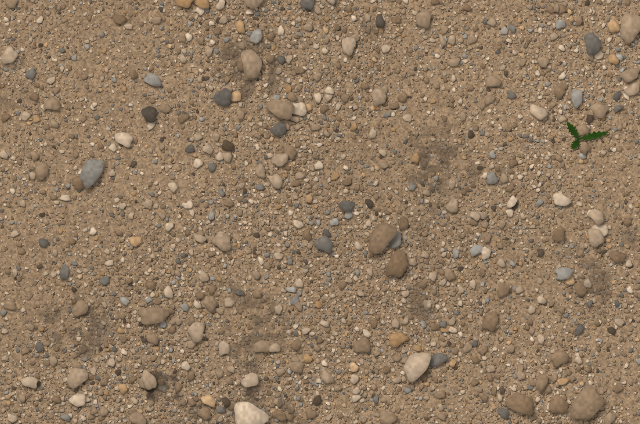
Write a Shadertoy shader that draws this texture.

```glsl
const vec3 SAND = vec3(0.560, 0.467, 0.367);
const vec3 BROWN = vec3(0.490, 0.400, 0.308);
const vec3 PALE = vec3(0.780, 0.695, 0.595);
const vec3 SLATE = vec3(0.440, 0.430, 0.410);
const vec3 OCHRE = vec3(0.710, 0.550, 0.370);
const vec3 DARK = vec3(0.270, 0.230, 0.190);
const vec3 LEAF = vec3(0.160, 0.270, 0.090);
const vec2 LIGHT = vec2(-0.50, 0.87);
const vec2 SPROUT = vec2(1.365, 0.672);
const vec2 CLOD = vec2(0.380, 0.090);
const float SHADOW = 0.42;
const float EXPOSURE = 1.09;

vec4 hash4(vec2 p) {
    vec4 q = fract(p.xyxy * vec4(0.1031, 0.1030, 0.0973, 0.1099));
    q += dot(q, q.wzxy + 33.33);
    return fract((q.xxyz + q.yzzw) * q.zywx);
}

float noise(vec2 p) {
    vec2 i = floor(p), f = fract(p);
    f = f * f * (3.0 - 2.0 * f);
    float bottom = mix(hash4(i).x, hash4(i + vec2(1.0, 0.0)).x, f.x);
    float top = mix(hash4(i + vec2(0.0, 1.0)).x, hash4(i + vec2(1.0, 1.0)).x, f.x);
    return mix(bottom, top, f.y);
}

float fbm(vec2 p) {
    float sum = 0.0, amp = 0.5;
    for (int i = 0; i < 4; i++) {
        sum += amp * noise(p);
        p = mat2(1.6, 1.2, -1.2, 1.6) * p + 7.3;
        amp *= 0.5;
    }
    return sum / 0.9375;
}

// Rounded, slightly lumpy outline: 0 at the centre, 1 on the rim
float stoneShape(vec2 q, vec4 h) {
    float a = h.x * 6.283;
    q = mat2(cos(a), -sin(a), sin(a), cos(a)) * q;
    q *= vec2(0.88, 1.0 + 0.5 * h.y);
    float n = 2.0 + 1.1 * h.z;
    float r = pow(pow(abs(q.x), n) + pow(abs(q.y), n), 1.0 / n);
    float turn = atan(q.y, q.x + 1e-5);
    return r * (1.0 + 0.09 * sin(3.0 * turn + h.w * 20.0) + 0.05 * sin(5.0 * turn + h.z * 30.0));
}

vec3 stoneColor(vec4 h) {
    vec3 c = mix(BROWN, PALE, pow(h.x, 1.6));
    c = mix(c, SLATE * (0.8 + 0.5 * h.x), 0.8 * step(0.87, h.y));
    c = mix(c, OCHRE, 0.6 * step(h.y, 0.07));
    return mix(c, DARK, 0.8 * step(0.975, h.z));
}

// One generation of stones, lying on top of the ground so far
void scatter(inout vec3 ground, vec2 p, float size, float chance, float seed) {
    vec2 cell = floor(p / size);
    float px = 0.7 / iResolution.y;
    for (int j = -1; j <= 1; j++)
    for (int i = -1; i <= 1; i++) {
        vec2 id = cell + vec2(i, j) + 50.0;
        vec4 place = hash4(id + seed);
        if (place.x > chance * 1.25) continue;
        vec2 centre = (id - 50.0 + 0.2 + 0.6 * place.yz) * size;
        float radius = size * (0.21 + 0.25 * place.w * place.w);
        vec2 q = (p - centre) / radius;
        if (dot(q, q) > 4.0) continue;
        float gravel = smoothstep(0.3, 0.7, fbm(centre * 3.2 + 4.0));
        if (place.x > chance * mix(0.55, 1.25, gravel)) continue;

        vec4 form = hash4(id + seed + 211.7);
        vec4 tint = hash4(id + seed + 467.3);
        float rim = stoneShape(q, form);
        float shadowRim = stoneShape(q + LIGHT * 0.32, form);
        ground *= 1.0 - SHADOW * (1.0 - smoothstep(0.75, 1.3, shadowRim));

        float lit = 1.0 + 0.13 * dot(q, LIGHT) - 0.16 * pow(min(rim, 1.0), 4.0);
        lit *= 0.91 + 0.18 * noise(p * 150.0 + tint.xy * 40.0);
        float mask = 1.0 - smoothstep(-px, px, (rim - 1.0) * radius);
        ground = mix(ground, stoneColor(tint) * lit, mask);
    }
}

// Tapered leaf with a toothed edge, from stem a to tip b
float leafMask(vec2 p, vec2 a, vec2 b) {
    vec2 axis = b - a;
    float t = clamp(dot(p - a, axis) / dot(axis, axis), 0.0, 1.0);
    float width = 0.009 * sin(3.1416 * t) * (0.75 + 0.25 * sin(t * 38.0)) + 0.001;
    float px = 0.8 / iResolution.y;
    return 1.0 - smoothstep(-px, px, length(p - a - axis * t) - width);
}

void mainImage(out vec4 fragColor, in vec2 fragCoord) {
    vec2 p = fragCoord / iResolution.y;

    // Fine sand
    float grit = 0.55 * noise(p * 330.0) + 0.45 * noise(p * 170.0 + 9.0);
    vec3 col = SAND * (0.76 + 0.48 * grit);

    // Grains and pebbles, small to large
    scatter(col, p, 0.0085, 0.72, 11.0);
    scatter(col, p, 0.0130, 0.50, 83.0);
    scatter(col, p, 0.0230, 0.31, 157.0);

    // Damp earth and a crumbly dark clod
    float earth = fbm(p * 45.0);
    float damp = smoothstep(0.64, 0.80, fbm(p * 5.0 + 21.0)) * smoothstep(0.4, 0.6, earth);
    float clod = 1.0 - smoothstep(0.015, 0.055, length(p - CLOD) + 0.09 * (earth - 0.5));
    col = mix(col, DARK * (0.6 + 0.9 * earth), max(0.5 * damp, 0.8 * clod));
    scatter(col, p, 0.0420, 0.19, 239.0);
    scatter(col, p, 0.0800, 0.12, 317.0);
    col *= EXPOSURE * (0.94 + 0.12 * fbm(p * 2.5 + 13.0));

    // Small sprout
    for (int i = 0; i < 3; i++) {
        float angle = 0.22 + 1.95 * float(i);
        vec2 tip = SPROUT + vec2(cos(angle), sin(angle)) * (0.072 - 0.022 * float(i));
        col *= 1.0 - 0.4 * leafMask(p + LIGHT * 0.006, SPROUT, tip);
        col = mix(col, LEAF * (0.7 + 0.7 * earth), leafMask(p, SPROUT, tip));
    }
    fragColor = vec4(clamp(col, 0.0, 1.0), 1.0);
}
```
